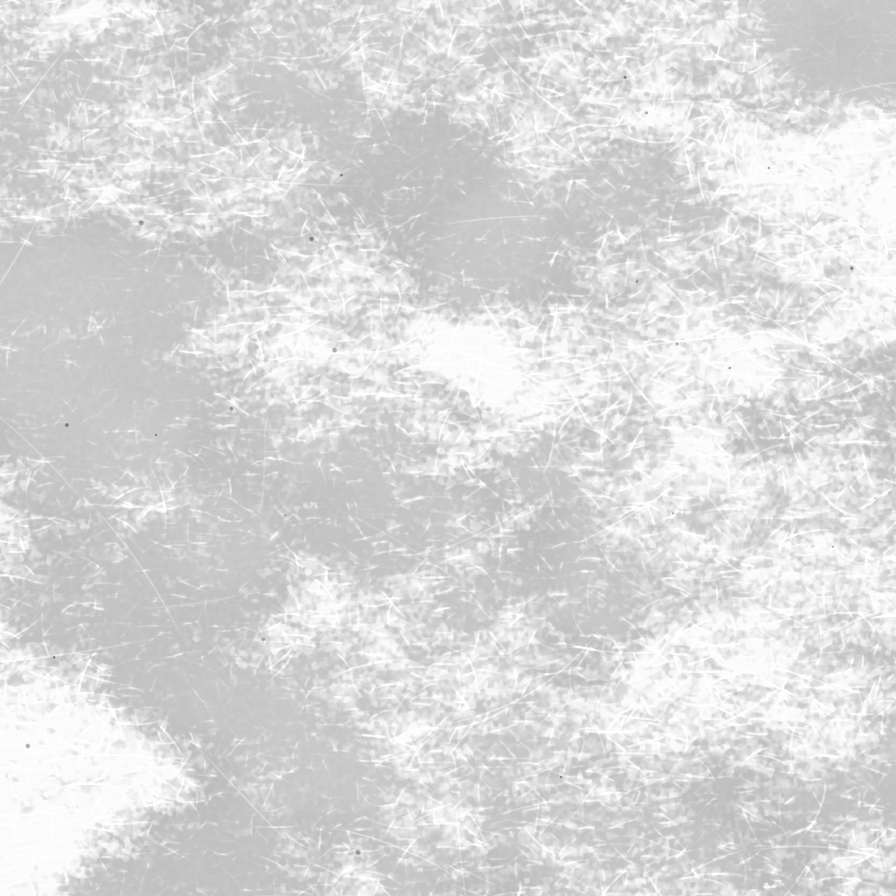
Reproduce this texture procedurally as a Shadertoy shader.

```glsl
vec3 hash3(vec2 p) {
    vec3 q = fract(p.xyx * vec3(0.1031, 0.1030, 0.0973));
    q += dot(q, q.yxz + 33.33);
    return fract((q.xxy + q.yzz) * q.zyx);
}

// Smooth cellular noise: random values blended around jittered points
float cellNoise(vec2 p) {
    vec2 cell = floor(p), f = p - cell;
    float sum = 0.0, total = 0.0;
    for (int y = -1; y <= 1; y++)
    for (int x = -1; x <= 1; x++) {
        vec2 o = vec2(x, y);
        vec3 h = hash3(cell + o);
        vec2 d = o + h.xy - f;
        float weight = exp(-6.0 * dot(d, d));
        sum += weight * h.z;
        total += weight;
    }
    return sum / total;
}

// Four octaves, each turned a little to hide the grid
float patches(vec2 p) {
    float sum = 0.0, amp = 0.5;
    for (int i = 0; i < 4; i++) {
        sum += amp * cellNoise(p);
        p = mat2(0.96, 0.28, -0.28, 0.96) * p * 2.1 + 17.3;
        amp *= 0.56;
    }
    return sum / 1.02;
}

// One bent scratch per cell, mostly lying near the horizontal
float scratches(vec2 uv, float scale, float width, float seed) {
    vec2 p = uv * scale + seed, cell = floor(p);
    float ink = 0.0;
    for (int y = -1; y <= 1; y++)
    for (int x = -1; x <= 1; x++) {
        vec2 id = cell + vec2(x, y);
        vec3 h = hash3(id), r = hash3(id + 71.7);
        float turn = 2.0 * h.z - 1.0, angle = 1.57 * turn * abs(turn);
        vec2 d = p - id - h.xy;
        d = mat2(cos(angle), -sin(angle), sin(angle), cos(angle)) * d;
        d.y += (r.x - 0.5) * 0.7 * d.x * d.x;
        float len = mix(0.25, 0.85, r.y);
        float line = 1.0 - smoothstep(0.2 * width, width, abs(d.y) / scale);
        line *= 1.0 - smoothstep(0.4 * len, len, abs(d.x));
        ink = max(ink, line * mix(0.25, 1.0, r.z));
    }
    return ink;
}

// Rare dark pits
float specks(vec2 uv) {
    vec2 p = uv * 9.0, cell = floor(p);
    vec3 h = hash3(cell + 5.0);
    float radius = mix(0.012, 0.035, h.z);
    float d = length(p - cell - 0.1 - 0.8 * h.xy);
    return step(0.78, hash3(cell + 40.0).x) * (1.0 - smoothstep(0.4 * radius, radius, d));
}

void mainImage(out vec4 fragColor, in vec2 fragCoord) {
    vec2 uv = fragCoord / min(iResolution.x, iResolution.y);

    // Layered sines fray the patch borders
    vec2 warped = uv + 0.006 * sin(uv.yx * vec2(43.0, 37.0) + 2.0 * sin(uv * 29.0));
    float cover = 2.5 * (patches(warped * vec2(4.6, 6.0) + 3.0) - 0.5);

    // Worn grain and streaks
    float grain = cellNoise(uv * vec2(210.0, 190.0) + 9.0) - 0.5;
    float streak = cellNoise(warped * vec2(55.0, 150.0) + 31.0) - 0.5;

    // Fine fibres over the surface, with fewer long scratches
    float fibres = 0.0;
    for (int i = 0; i < 4; i++) {
        float layer = float(i);
        fibres += scratches(uv, 17.0 + 9.0 * layer, 0.0021, 13.0 + 57.0 * layer);
    }
    float longMarks = scratches(uv, 6.0, 0.0018, 211.0);

    // Pale coat over grey ground
    float coat = 0.36 + cover + 0.5 * grain + 0.45 * streak + 0.3 * fibres;
    float ground = 0.745 + 0.05 * cellNoise(uv * 11.0 + 50.0) + 0.02 * grain;
    float shade = mix(ground, 0.985, smoothstep(0.0, 1.0, coat));
    shade += 0.09 * longMarks + 0.02 * fibres;
    shade -= 0.3 * specks(uv);
    fragColor = vec4(vec3(clamp(shade, 0.0, 0.995)), 1.0);
}
```
